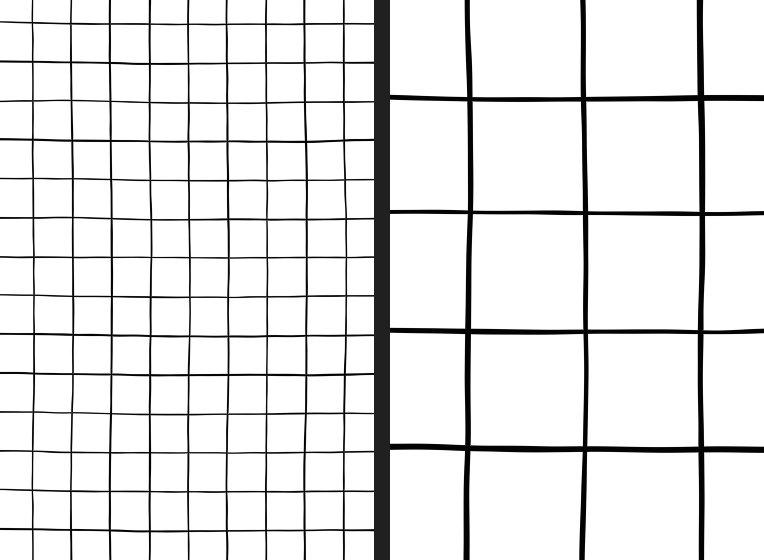
Left, the full canvas; right, a detail of the centre.
Reproduce this pattern procedurally as a WebGL 1 fragment shader.

```glsl
precision highp float;
// Hand-inked grid: thin black pen lines on white paper, 9 across and 14 down.
// Each line bends by a shared slow sway plus its own noise, and its ink width
// drifts along the stroke; the drawing tiles every 12 cells.

uniform vec2 u_resolution;

const float CELLS_ACROSS = 9.6;             // canvas width in cells
const float TILE = 12.0;                    // cells before the wobble recurs
const float TAU = 6.2831853;
const vec2 FIRST_LINE = vec2(0.853, 0.609); // from left and top, in cells
const vec2 SWAY_PEAK = vec2(7.0, 5.8);      // where the shared bend is largest
const vec2 SWAY_SIZE = vec2(0.027, 0.025);
const float HALF_WIDTH = 0.0225;
const vec3 PAPER = vec3(1.0);
const vec3 INK = vec3(0.01);

float hash(vec2 p) {
  vec3 q = fract(vec3(p.xyx) * 0.1031);
  q += dot(q, q.yzx + 33.33);
  return fract((q.x + q.y) * q.z);
}

// Smooth noise from -1 to 1 along a line, wrapping after one tile
float lineNoise(float along, float frequency, float seed) {
  float t = along * frequency;
  float knot = floor(t);
  float period = TILE * frequency;
  float a = hash(vec2(mod(knot, period), seed));
  float b = hash(vec2(mod(knot + 1.0, period), seed));
  return mix(a, b, smoothstep(0.0, 1.0, t - knot)) * 2.0 - 1.0;
}

// Sideways shift of one line: shared sway, own drift and pen tremor
float bend(float along, float seed, float peak, float size) {
  float sway = size * cos(TAU * (along - peak) / TILE);
  float drift = 0.019 * lineNoise(along, 0.5, seed);
  float tremor = 0.006 * lineNoise(along, 2.0, seed + 3.7);
  return sway + drift + tremor;
}

// Half width of the stroke, varied between lines and along each one
float penWidth(float along, float seed) {
  float weight = mix(0.8, 1.2, hash(vec2(seed, 7.3)));
  float slow = 0.13 * lineNoise(along, 0.5, seed + 11.1);
  float fine = 0.10 * lineNoise(along, 3.0, seed + 17.9);
  return HALF_WIDTH * (weight + slow + fine);
}

// Ink coverage of the nearest line in one family of strokes
float strokes(float across, float along, float peak, float size,
              float family, float pixel) {
  float index = floor(across + 0.5);
  float seed = mod(index, TILE) + family;
  float dist = abs(across - index - bend(along, seed, peak, size));
  float halfWidth = penWidth(along, seed);
  float soft = 0.65 * pixel;
  return 1.0 - smoothstep(halfWidth - soft, halfWidth + soft, dist);
}

void main() {
  // Cell coordinates measured from the top left
  float pixel = CELLS_ACROSS / u_resolution.x;
  vec2 p = vec2(gl_FragCoord.x, u_resolution.y - gl_FragCoord.y) * pixel;
  vec2 q = p - FIRST_LINE;

  float vertical = strokes(q.x, p.y, SWAY_PEAK.x, SWAY_SIZE.x, 20.0, pixel);
  float horizontal = strokes(q.y, p.x, SWAY_PEAK.y, SWAY_SIZE.y, 60.0, pixel);

  float ink = max(vertical, horizontal);
  gl_FragColor = vec4(mix(PAPER, INK, ink), 1.0);
}
```
